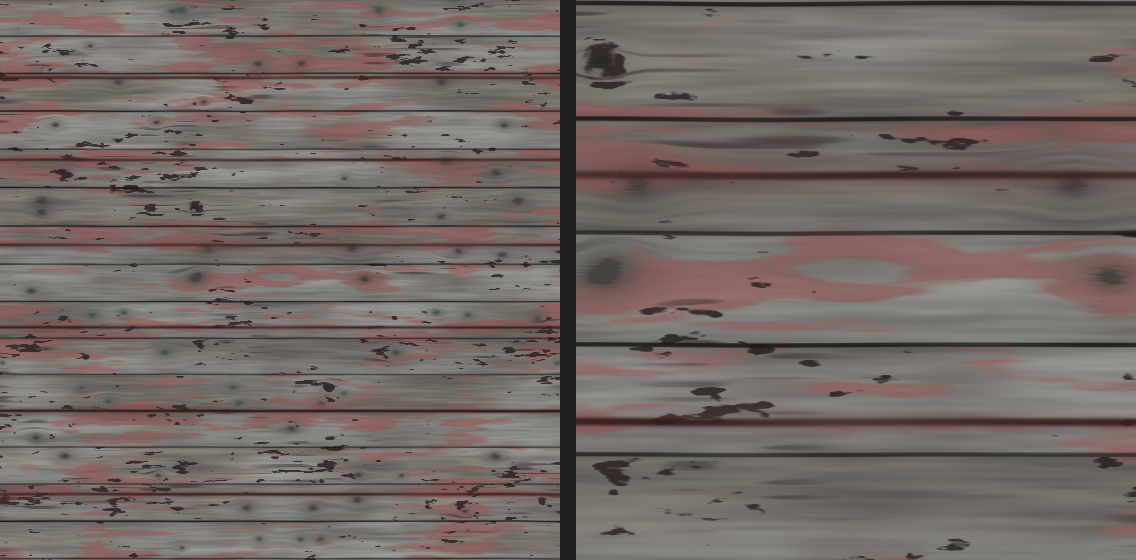
Left, the full canvas; right, a detail of the centre.
This texture is drawn by a Shadertoy shader. Its source:

```glsl
// Weathered horizontal planks: fifteen grey boards split by thin dark seams, crossed by
// six wider red-brown grooves. Stretched noise gives grain, flaking red paint and chips;
// broad stains and some of the knots are mirrored about the vertical centre line.

const float BOARDS = 15.0;
const float GROOVE_STEP = 0.1482;
const float GROOVE_START = 0.139;

const vec3 WOOD_WARM = vec3(0.49, 0.465, 0.443);
const vec3 WOOD_COOL = vec3(0.487, 0.485, 0.47);
const vec3 RED_PAINT = vec3(0.54, 0.325, 0.32);
const vec3 GROOVE_RED = vec3(0.20, 0.11, 0.11);
const vec3 SEAM_DARK = vec3(0.10, 0.09, 0.09);
const vec3 CHIP_DARK = vec3(0.16, 0.13, 0.13);
const vec3 KNOT_DARK = vec3(0.24, 0.23, 0.22);
const vec3 GREEN_STAIN = vec3(0.25, 0.30, 0.28);

float hash(vec2 p) {
    vec3 q = fract(p.xyx * vec3(0.1031, 0.1030, 0.0973));
    q += dot(q, q.yzx + 33.33);
    return fract((q.x + q.y) * q.z);
}

float noise(vec2 p) {
    vec2 i = floor(p), f = fract(p);
    f = f * f * (3.0 - 2.0 * f);
    float low = mix(hash(i), hash(i + vec2(1, 0)), f.x);
    float high = mix(hash(i + vec2(0, 1)), hash(i + vec2(1, 1)), f.x);
    return mix(low, high, f.y);
}

float fbm(vec2 p) {
    float sum = 0.0, amp = 0.533;
    for (int i = 0; i < 4; i++) {
        sum += amp * noise(p);
        p = p * 2.03 + 17.3;
        amp *= 0.5;
    }
    return sum;
}

// Antialiased line of the given half width around distance zero
float line(float dist, float halfWidth, float soft) {
    return 1.0 - smoothstep(halfWidth - soft, halfWidth + soft, abs(dist));
}

// Knots of one board: x = core, y = halo, z = vertical bend of the grain
vec3 knots(vec2 p, float mirrorX, float board) {
    vec3 sum = vec3(0.0);
    for (int i = 0; i < 5; i++) {
        vec2 id = vec2(board * 7.0 + 3.0, float(i) * 11.0 + 5.0);
        bool paired = i < 2;
        float x = paired ? mirrorX : p.x;
        float centre = hash(id) * (paired ? 0.5 : 1.0);
        float size = mix(0.5, 1.15, hash(id + 2.7));
        float present = step(0.45, hash(id + 5.1));
        vec2 q = vec2(x - centre, (p.y - mix(0.2, 0.8, hash(id + 8.3))) / BOARDS);
        q /= size * vec2(0.009, 0.006);
        q += 0.5 * (vec2(noise(p * 90.0), noise(p * 90.0 + 40.0)) - 0.5);
        float d2 = dot(q, q);
        sum += present * vec3(exp(-d2 * 1.3), exp(-d2 * 0.13), -q.y * exp(-d2 * 0.1) * 0.004);
    }
    return sum;
}

// Grey wood with broad stains, long streaks and fine fibres
vec3 woodColor(vec2 p, vec2 mirrored, float board) {
    float shift = board * 3.7;
    float broad = fbm(mirrored * vec2(5.0, 11.0) + shift);
    float streak = fbm(p * vec2(5.0, 95.0) + shift);
    float fibre = noise(p * vec2(22.0, 370.0) + shift);
    float value = 1.04 + 0.48 * (broad - 0.5) + 0.40 * (streak - 0.5) + 0.13 * (fibre - 0.5);
    value += 0.09 * (hash(vec2(board, 4.0)) - 0.5);
    value -= 0.07 * exp(-pow((p.y - 0.5) / 0.12, 2.0));
    float coolness = smoothstep(0.35, 0.65, broad);
    return mix(WOOD_WARM, WOOD_COOL, coolness) * value;
}

void mainImage(out vec4 fragColor, in vec2 fragCoord) {
    vec2 uv = fragCoord / iResolution.xy;
    float soft = 0.8 / iResolution.y;
    vec2 p = vec2(uv.x, 1.0 - uv.y);
    float mirrorX = 0.5 - abs(p.x - 0.5);

    // Boards, slightly uneven in height
    float wobble = 0.0012 * (noise(vec2(p.x * 9.0, p.y * 3.0)) - 0.5);
    float row = (p.y + 0.0025 - 0.008 * pow(sin(3.14159 * p.y), 4.0) + wobble) * BOARDS;
    float board = floor(row);
    vec3 knot = knots(vec2(p.x, fract(row)), mirrorX, board);
    vec2 grainPos = p + vec2(0.0, knot.z);
    vec3 color = woodColor(grainPos, vec2(mirrorX, p.y), board);

    // Distance to the nearest groove
    float g = (p.y - GROOVE_START) / GROOVE_STEP;
    float grooveId = floor(g + 0.5);
    float grooveDist = (g - grooveId) * GROOVE_STEP + wobble;
    grooveDist += 0.006 * (hash(vec2(grooveId + 2.0, 9.0)) - 0.5);
    float nearGroove = exp(-abs(grooveDist) / 0.010);

    // Flaking paint, denser beside the grooves
    float region = noise(vec2(mirrorX * 5.0, p.y * 24.0) + 31.0);
    float flake = fbm(grainPos * vec2(12.0, 85.0) + 53.0);
    float paint = smoothstep(0.56, 0.76, flake + 0.46 * (region - 0.5) + 0.12 * nearGroove);
    color = mix(color, RED_PAINT * (0.8 + 0.4 * flake), 0.65 * paint);

    // Knots, some stained green
    vec3 stain = mix(KNOT_DARK, GREEN_STAIN, step(0.6, hash(vec2(board, 21.0))));
    color = mix(color, stain, min(0.75 * knot.x + 0.28 * knot.y, 0.85));

    // Black chips and hairline cracks in clusters
    float cluster = noise(p * vec2(7.0, 19.0) + 71.0);
    float chip = smoothstep(0.75, 0.82, fbm(grainPos * vec2(34.0, 120.0)) + 0.36 * (cluster - 0.5));
    float crack = smoothstep(0.72, 0.92, noise(grainPos * vec2(15.0, 240.0) + 13.0));
    crack *= smoothstep(0.5, 0.85, cluster);
    color = mix(color, CHIP_DARK, max(0.85 * chip, 0.5 * crack));

    // Grooves with a soft red-brown shadow
    float wear = noise(vec2(p.x * 8.0, grooveId * 5.0 + 2.0));
    color = mix(color, RED_PAINT * 0.72, 0.45 * exp(-abs(grooveDist) / 0.006));
    color = mix(color, GROOVE_RED, line(grooveDist, 0.0022, 0.0012 + soft) * mix(0.55, 0.95, wear));

    // Seams of varying strength with a faint shade around them
    float seamId = floor(row + 0.5);
    float seamDist = (row - seamId) / BOARDS;
    float strength = mix(0.6, 1.0, hash(vec2(seamId, 15.0)));
    strength *= mix(0.75, 1.0, noise(vec2(p.x * 14.0, seamId * 3.0)));
    color *= 1.0 - 0.22 * strength * exp(-abs(seamDist) / 0.003);
    color = mix(color, SEAM_DARK, strength * line(seamDist, 0.0013, soft));

    fragColor = vec4(clamp(color, 0.0, 1.0), 1.0);
}
```
